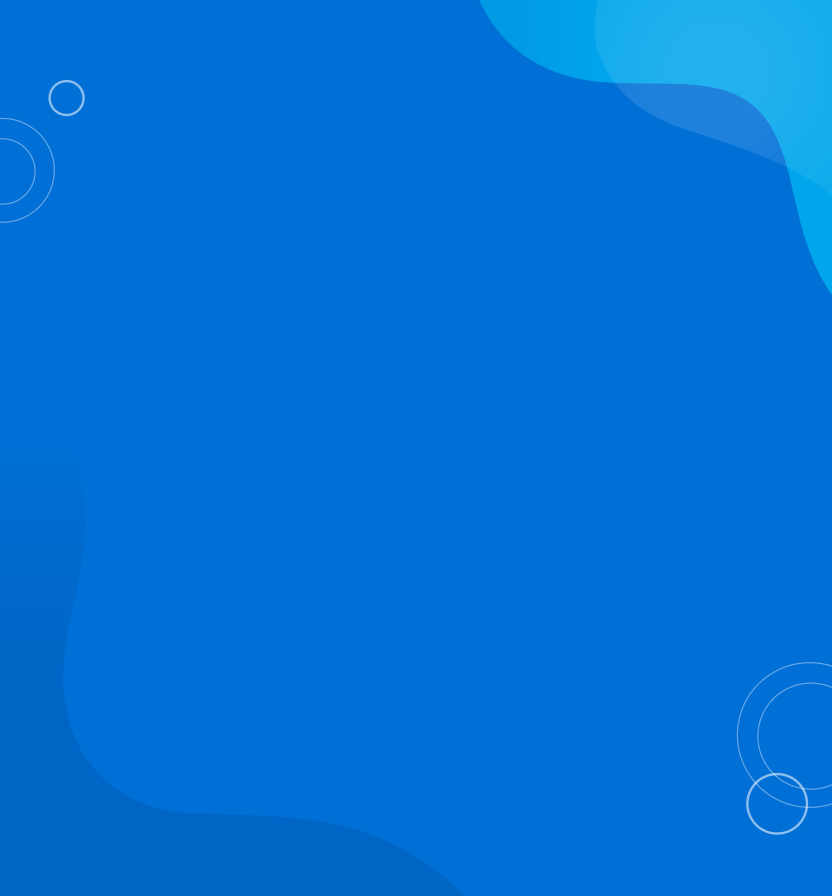
Write a Shadertoy shader that draws this background.

```glsl
// Flat blue backdrop with wavy translucent corner shapes and thin rings.
// Each wave is a chain of cubic Beziers, flattened into short segments to
// get a signed distance; rings are circle distances. Unit: canvas height.

const float ASPECT = 0.927;
const int CURVES = 4;      // cubic pieces per wave
const int STEPS = 20;      // segments per cubic piece
const int RINGS = 6;

const vec3 BASE_BLUE = vec3(0.0, 0.437, 0.841);
const vec3 DEEP_BLUE = vec3(0.0, 0.400, 0.772);
const vec3 CYAN_EDGE = vec3(0.0, 0.600, 0.892);
const vec3 CYAN      = vec3(0.0, 0.647, 0.922);
const vec3 WHITE     = vec3(1.0);

const vec2 VEIL_CENTER = vec2(0.80, 0.92);
const float VEIL_ALPHA = 0.13;
const float VEIL_EDGE_ALPHA = 0.065;
const float THIN_ALPHA = 0.40;
const float BOLD_ALPHA = 0.56;
const float THIN = 0.00065; // half widths of the ring strokes
const float BOLD = 0.0013;

// Control points; neighbouring cubic pieces share their end point.
const vec2 CYAN_WAVE[13] = vec2[13](
    vec2(0.5286, 1.013), vec2(0.552, 0.948), vec2(0.6055, 0.910),
    vec2(0.6836, 0.9076), vec2(0.7227, 0.9056), vec2(0.7617, 0.9089),
    vec2(0.7943, 0.9023), vec2(0.849, 0.892), vec2(0.866, 0.853),
    vec2(0.8776, 0.8112), vec2(0.8906, 0.759), vec2(0.8984, 0.7057),
    vec2(0.9323, 0.6641));
const vec2 VEIL_WAVE[13] = vec2[13](
    vec2(0.6719, 1.013), vec2(0.6576, 0.982), vec2(0.6576, 0.9453),
    vec2(0.6836, 0.9089), vec2(0.7057, 0.879), vec2(0.7357, 0.8646),
    vec2(0.7682, 0.8542), vec2(0.823, 0.836), vec2(0.889, 0.8164),
    vec2(0.9323, 0.7773), vec2(0.95, 0.763), vec2(0.97, 0.75),
    vec2(0.99, 0.735));
const vec2 DEEP_WAVE[13] = vec2[13](
    vec2(-0.0078, 0.6094), vec2(0.0586, 0.5573), vec2(0.0964, 0.4857),
    vec2(0.0951, 0.418), vec2(0.0938, 0.349), vec2(0.0703, 0.3034),
    vec2(0.0703, 0.2409), vec2(0.0716, 0.1536), vec2(0.1302, 0.0964),
    vec2(0.2109, 0.0924), vec2(0.3125, 0.0872), vec2(0.4232, 0.1016),
    vec2(0.527, -0.009));

// Center, radius, half stroke width
const vec4 RING[RINGS] = vec4[RINGS](
    vec4(0.0742, 0.8906, 0.0189, BOLD),
    vec4(0.0026, 0.8099, 0.0579, THIN),
    vec4(0.0026, 0.8086, 0.0365, THIN),
    vec4(0.9023, 0.1797, 0.0807, THIN),
    vec4(0.9036, 0.1784, 0.0592, THIN),
    vec4(0.8659, 0.1029, 0.0332, BOLD));

vec2 cubicBezier(vec2 a, vec2 b, vec2 c, vec2 d, float t) {
    float s = 1.0 - t;
    return s*s*s*a + 3.0*s*s*t*b + 3.0*s*t*t*c + t*t*t*d;
}

// Signed distance to a wave, negative inside. A horizontal ray towards
// raySide (+1 right, -1 left) that crosses it an odd number of times is inside.
float waveDistance(vec2 p, vec2 wave[13], float raySide) {
    float nearest = 1e9, side = 1.0;
    vec2 a = wave[0];
    for (int i = 0; i < CURVES; i++) {
        int k = 3 * i;
        for (int j = 1; j <= STEPS; j++) {
            vec2 b = cubicBezier(wave[k], wave[k + 1], wave[k + 2], wave[k + 3],
                                 float(j) / float(STEPS));
            vec2 edge = b - a, toP = p - a;
            float t = clamp(dot(toP, edge) / max(dot(edge, edge), 1e-9), 0.0, 1.0);
            vec2 offset = toP - edge * t;
            nearest = min(nearest, dot(offset, offset));
            if ((a.y > p.y) != (b.y > p.y)) {
                float crossX = a.x + edge.x * toP.y / edge.y;
                if ((crossX - p.x) * raySide > 0.0) side = -side;
            }
            a = b;
        }
    }
    return side * sqrt(nearest);
}

float coverage(float dist, float pixel) {
    return clamp(0.5 - dist / pixel, 0.0, 1.0);
}

void mainImage(out vec4 fragColor, in vec2 fragCoord) {
    vec2 p = fragCoord / iResolution.xy * vec2(ASPECT, 1.0);
    float pixel = 1.0 / iResolution.y;
    vec3 color = BASE_BLUE;

    // Deep blue lower left wave, fading out towards its top
    float deepFade = 1.0 - smoothstep(0.18, 0.61, p.y);
    color = mix(color, DEEP_BLUE, deepFade * coverage(waveDistance(p, DEEP_WAVE, 1.0), pixel));

    // Cyan upper right wave
    vec3 cyan = mix(CYAN_EDGE, CYAN, smoothstep(0.53, 0.70, p.x));
    color = mix(color, cyan, coverage(waveDistance(p, CYAN_WAVE, -1.0), pixel));

    // White veil, strongest near its center
    float veil = mix(VEIL_ALPHA, VEIL_EDGE_ALPHA,
                     smoothstep(0.04, 0.19, distance(p, VEIL_CENTER)));
    color = mix(color, WHITE, veil * coverage(waveDistance(p, VEIL_WAVE, -1.0), pixel));

    // Rings; strokes thinner than a pixel are dimmed instead
    for (int i = 0; i < RINGS; i++) {
        vec4 ring = RING[i];
        float halfWidth = max(ring.w, 0.5 * pixel);
        float stroke = abs(distance(p, ring.xy) - ring.z) - halfWidth;
        float alpha = mix(THIN_ALPHA, BOLD_ALPHA, step(BOLD, ring.w)) * ring.w / halfWidth;
        color = mix(color, WHITE, alpha * coverage(stroke, pixel));
    }
    fragColor = vec4(color, 1.0);
}
```
